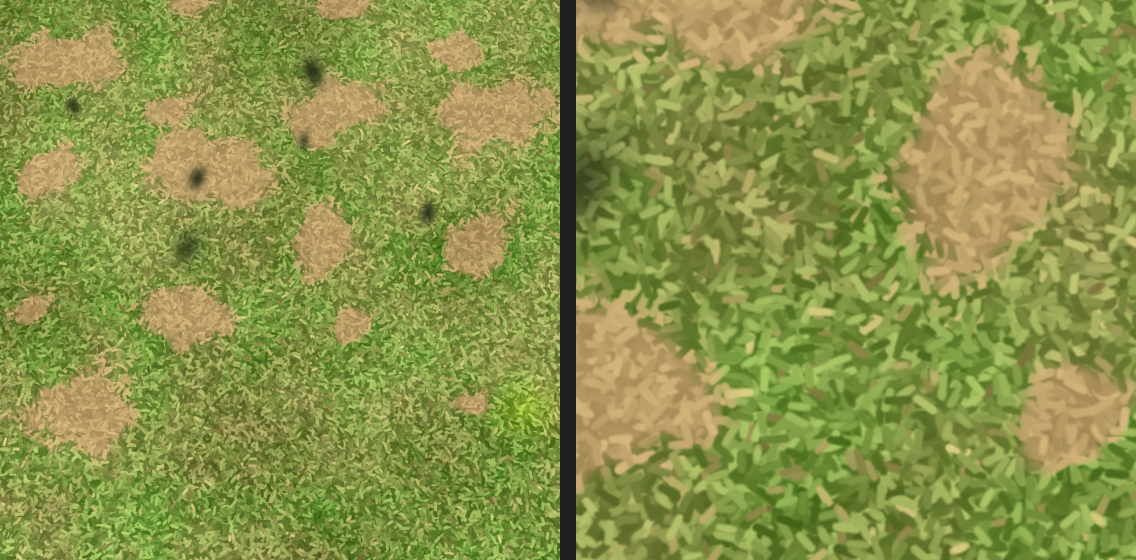
Left, the full canvas; right, a detail of the centre.
Reproduce this texture procedurally as a Shadertoy shader.

```glsl
// Patchy summer lawn: layers of short, randomly turned blades over dark gaps,
// with ragged worn patches of dry soil, broad soft shading and a few dark
// holes. Everything is scattered by hashes and low-discrepancy sequences.

#define GRAIN 78.0                        // blade cells across the canvas
#define BLADE_LAYERS 4
#define BLADE_CONTRAST 3.7
#define STRAW_SHARE 0.07
#define SOIL_PATCHES 16
#define HOLES 6
#define GRASS vec3(0.50, 0.585, 0.265)
#define TONE_STEP vec3(0.112, 0.105, 0.085)
#define SOIL vec3(0.745, 0.620, 0.415)
#define STRAW vec3(0.68, 0.62, 0.37)
#define LUSH vec3(0.57, 0.70, 0.19)
#define HOLE vec3(0.12, 0.15, 0.07)

vec3 hash32(vec2 p) {
    vec3 q = fract(p.xyx * vec3(0.1031, 0.1030, 0.0973));
    q += dot(q, q.yxz + 33.33);
    return fract((q.xxy + q.yzz) * q.zyx);
}

float valueNoise(vec2 p) {
    vec2 cell = floor(p), f = fract(p);
    f = f * f * (3.0 - 2.0 * f);
    float low = mix(hash32(cell).x, hash32(cell + vec2(1, 0)).x, f.x);
    float high = mix(hash32(cell + vec2(0, 1)).x, hash32(cell + vec2(1, 1)).x, f.x);
    return mix(low, high, f.y);
}

float fbm(vec2 p) {
    return 0.55 * valueNoise(p) + 0.30 * valueNoise(p * 2.1 + 17.3)
         + 0.15 * valueNoise(p * 4.3 + 41.7);
}

vec2 rotate(vec2 p, float angle) {
    float c = cos(angle), s = sin(angle);
    return vec2(c * p.x + s * p.y, c * p.y - s * p.x);
}

// Evenly scattered point number i in the unit square
vec2 scatter(float i, vec2 start) {
    return fract(start + i * vec2(0.7549, 0.5698));
}

// x: tone of the topmost blade, y: how far it is dry straw
vec2 blades(vec2 p) {
    vec2 surface = vec2(-1.2, 0.0);
    for (int layer = 0; layer < BLADE_LAYERS; layer++) {
        vec2 q = p + float(layer) * vec2(37.37, 91.63);
        vec2 cell = floor(q);
        for (int y = -1; y <= 1; y++)
        for (int x = -1; x <= 1; x++) {
            vec2 id = cell + vec2(x, y);
            vec3 place = hash32(id + 200.0);
            vec3 look = hash32(id + 611.0);
            vec2 d = rotate(q - id - mix(vec2(0.1), vec2(0.9), place.xy), place.z * 3.1416);
            d.x -= clamp(d.x, -0.5, 0.5) * mix(0.5, 1.0, look.z);
            float cover = smoothstep(0.33, 0.10, length(d));
            vec2 blade = vec2((look.x - 0.46) * BLADE_CONTRAST, step(look.y, STRAW_SHARE));
            surface = mix(surface, blade, cover);
        }
    }
    return surface;
}

// Signed field of the worn patches, positive inside; denser higher up
float soilField(vec2 uv) {
    float field = -1.0;
    for (int i = 0; i < SOIL_PATCHES; i++) {
        float n = float(i);
        vec3 h = hash32(vec2(n, 7.0));
        vec2 center = scatter(n, vec2(0.31, 0.72));
        center.y = pow(center.y, 0.65);
        float radius = mix(0.035, 0.11, h.x * h.x);
        vec2 d = rotate(uv - center, mix(-0.3, 1.0, h.y));
        field = max(field, 1.0 - length(d * vec2(0.85, 1.4)) / radius);
    }
    return field;
}

// Soft dark hollows in the upper part
float holeMask(vec2 uv) {
    float mask = 0.0;
    for (int i = 0; i < HOLES; i++) {
        float n = float(i);
        vec3 h = hash32(vec2(n, 53.0));
        vec2 center = mix(vec2(0.08, 0.48), vec2(0.92, 0.92), scatter(n, vec2(0.55, 0.61)));
        vec2 d = rotate(uv - center, h.y - 0.5) * vec2(1.25, 0.85) / mix(0.012, 0.025, h.x);
        mask = max(mask, mix(0.6, 0.9, h.z) * exp(-dot(d, d)));
    }
    return mask;
}

void mainImage(out vec4 fragColor, in vec2 fragCoord) {
    vec2 uv = fragCoord / iResolution.y;

    // Blades get finer towards the far edge
    vec2 ground = vec2((uv.x - 0.5) * (1.0 + 0.2 * uv.y), uv.y * (1.0 + 0.15 * uv.y));
    vec2 blade = blades(ground * GRAIN + 300.0);

    // Broad shading and hue drift
    float shade = fbm(rotate(uv, 0.6) * vec2(4.0, 6.0) + 5.0) - 0.5;
    float hue = fbm(uv * 11.0 + 63.0) - 0.5;
    float tone = blade.x * (1.0 - 0.2 * uv.y) + 2.0 * shade;

    // Grass with stray straw and one lush tuft
    vec3 grass = GRASS + hue * vec3(0.20, -0.04, 0.12);
    grass = mix(grass, STRAW, 0.8 * blade.y);
    vec2 tuft = (uv - vec2(0.94, 0.27)) / vec2(0.055, 0.045);
    grass = mix(grass, LUSH, 0.8 * exp(-dot(tuft, tuft)));
    vec3 color = grass + tone * TONE_STEP;

    // Worn soil with ragged, overgrown borders
    float ragged = soilField(uv) + 1.5 * (fbm(uv * 16.0 + 29.0) - 0.5) + 0.09 * blade.x;
    float soil = smoothstep(-0.12, 0.28, ragged);
    color = mix(color, SOIL + 0.5 * tone * TONE_STEP, 0.93 * soil);

    color = mix(color, HOLE, holeMask(uv));
    fragColor = vec4(clamp(color, 0.0, 1.0), 1.0);
}
```
